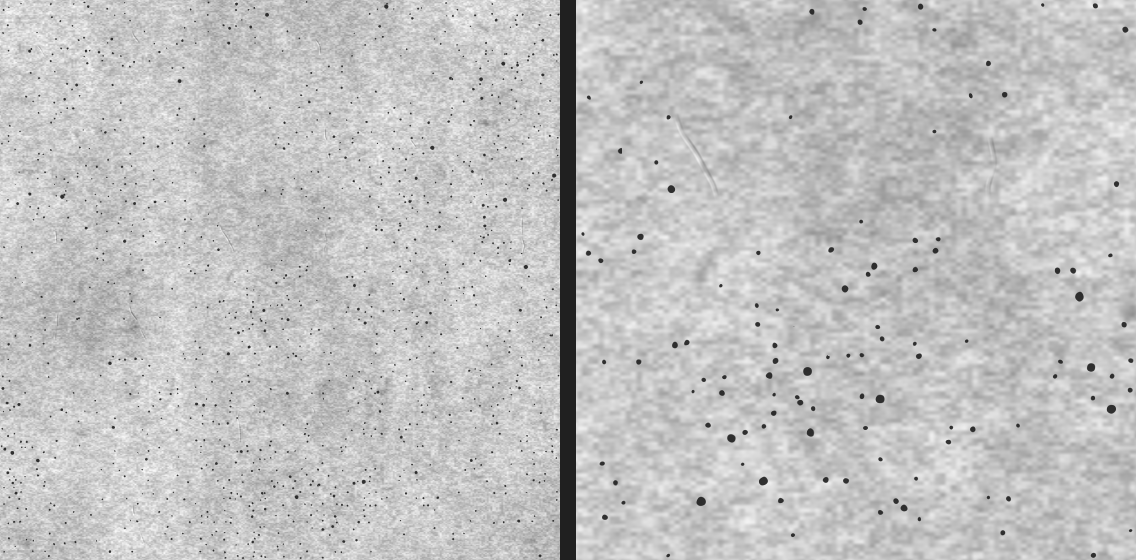
Left: the whole. Right: its middle third, enlarged.
Reproduce this texture procedurally as a WebGL 1 fragment shader.

```glsl
precision highp float;
// Pale grey cast concrete: cloudy blotches, fine grain, dark pores and faint scratches.
uniform vec2 u_resolution;

#define BASE_TONE 0.777
#define CLOUD_AMOUNT 0.20
#define STREAK_AMOUNT 0.045
#define MOTTLE_AMOUNT 0.075
#define GRAIN_AMOUNT 0.13
#define FINE_AMOUNT 0.15
#define PORE_TONE 0.13
#define PORE_DENSITY 0.10
#define STAIN_DEPTH 0.11
#define SCRATCH_DEPTH 0.10

float hash(vec2 p) {
  vec3 q = fract(vec3(p.xyx) * 0.1031);
  q += dot(q, q.yzx + 33.33);
  return fract((q.x + q.y) * q.z);
}

vec2 hash2(vec2 p) {
  return vec2(hash(p + 17.3), hash(p + 71.9));
}

// Value noise centred on zero
float noise(vec2 p) {
  vec2 i = floor(p), f = fract(p);
  f = f * f * (3.0 - 2.0 * f);
  float low = mix(hash(i), hash(i + vec2(1.0, 0.0)), f.x);
  float high = mix(hash(i + vec2(0.0, 1.0)), hash(i + 1.0), f.x);
  return mix(low, high, f.y) - 0.5;
}

float clouds(vec2 p) {
  float sum = 0.0, weight = 0.5;
  for (int i = 0; i < 5; i++) {
    sum += weight * noise(p);
    p = mat2(0.8, 0.6, -0.6, 0.8) * p * 2.1 + 13.7;
    weight *= 0.62;
  }
  return sum;
}

// Coverage of round pores, from many tiny ones to a few large ones
float pores(vec2 p, float pixel) {
  float cover = 0.0, cells = 96.0, radius = 0.0011, chance = PORE_DENSITY;
  float cluster = clamp(1.0 + 2.2 * noise(p * 7.0 + 5.0), 0.2, 2.0);
  vec2 wobble = 0.0008 * vec2(noise(p * 300.0), noise(p * 300.0 + 40.0));
  for (int i = 0; i < 3; i++) {
    vec2 id = floor(p * cells) + 100.0 * float(i);
    vec2 offset = fract(p * cells) - mix(vec2(0.25), vec2(0.75), hash2(id));
    float size = radius * mix(0.85, 1.6, hash(id + 7.7));
    float d = length(offset / cells + wobble) - size;
    float present = step(hash(id + 3.1), chance * cluster);
    cover = max(cover, present * (1.0 - smoothstep(-0.7 * pixel, 0.7 * pixel, d)));
    cells *= 0.5;
    radius *= 1.5;
    chance *= 0.75;
  }
  return cover;
}

// Soft, ragged dark smudges
float stains(vec2 p) {
  vec2 q = p * 11.0 + 0.35 * vec2(noise(p * 50.0), noise(p * 50.0 + 9.0));
  vec2 id = floor(q);
  float d = length(fract(q) - mix(vec2(0.35), vec2(0.65), hash2(id)));
  float size = mix(0.10, 0.25, hash(id + 2.0));
  return step(hash(id + 6.0), 0.18) * (1.0 - smoothstep(0.0, size, d));
}

// Short near-vertical hairlines: a light ridge beside a dark groove
float scratches(vec2 p, float pixel) {
  float cells = 6.0;
  vec2 id = floor(p * cells) + 50.0;
  vec2 q = (fract(p * cells) - mix(vec2(0.4), vec2(0.6), hash2(id))) / cells;
  float angle = mix(-0.15, 0.65, hash(id + 4.0));
  q = mat2(cos(angle), -sin(angle), sin(angle), cos(angle)) * q;
  q.x += 0.004 * noise(vec2(q.y * 60.0, id.x));
  float reach = mix(0.015, 0.05, hash(id + 8.0));
  float fade = 1.0 - smoothstep(0.5 * reach, reach, abs(q.y));
  fade *= smoothstep(-0.3, 0.2, noise(p * 90.0)) * step(hash(id + 1.0), 0.38);
  float width = 0.0009 + 0.5 * pixel;
  float ridge = 1.0 - smoothstep(0.0, width, abs(q.x));
  float groove = 1.0 - smoothstep(0.0, width, abs(q.x - 0.0022));
  return fade * (ridge - 1.4 * groove);
}

void main() {
  float pixel = 1.0 / u_resolution.y;
  vec2 p = gl_FragCoord.xy * pixel;

  // Broad tone: clouds and faint vertical streaks
  float tone = BASE_TONE + CLOUD_AMOUNT * clouds(p * vec2(6.0, 5.0) + 3.0);
  tone += STREAK_AMOUNT * noise(p * vec2(38.0, 3.0) + 21.0);

  // Surface grain, stretched sideways
  tone += MOTTLE_AMOUNT * noise(p * vec2(62.0, 95.0));
  tone += GRAIN_AMOUNT * noise(p * vec2(145.0, 250.0) + 31.0);
  tone += FINE_AMOUNT * noise(p * vec2(310.0, 430.0) + 57.0);

  // Marks
  tone -= STAIN_DEPTH * stains(p);
  tone += SCRATCH_DEPTH * scratches(p, pixel);
  tone = mix(tone, PORE_TONE, 0.92 * pores(p, pixel));

  gl_FragColor = vec4(vec3(clamp(tone, 0.0, 1.0)), 1.0);
}
```
